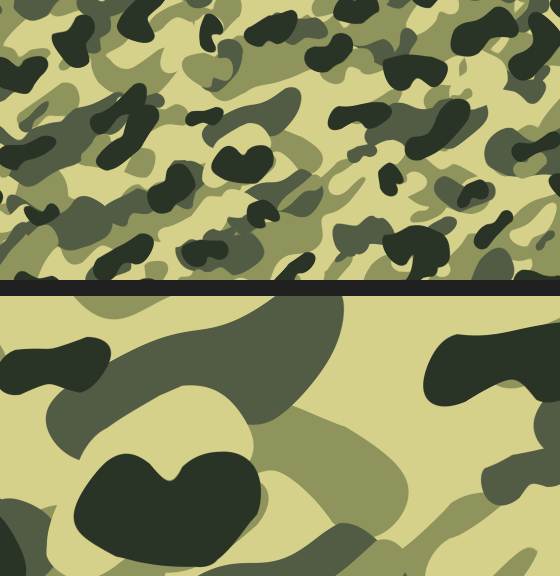
Top: the whole. Bottom: its middle third, enlarged.
A WebGL 1 fragment shader for this pattern:

```glsl
precision highp float;

// Woodland camouflage: flat layers of bent, two-lobed blobs over a pale ground.
// Each layer is a cellular field: one blob per jittered, slanted cell, melted
// into its neighbours by a smooth minimum and bent by layered sine warping.

uniform vec2 u_resolution;

const vec3 CREAM = vec3(0.84, 0.82, 0.54);
const vec3 OLIVE = vec3(0.56, 0.58, 0.36);
const vec3 MOSS  = vec3(0.32, 0.36, 0.27);
const vec3 DARK  = vec3(0.16, 0.20, 0.15);

const float TILT        = 0.48;  // main direction of the blobs, radians
const float TURN        = 0.60;  // random turn either side of it
const float BEND        = 0.75;  // largest bend of each blob arm
const float ARM         = 1.70;  // arm length in blob radii
const float BLOB_AREA   = 11.3;  // mean blob area in squared radii
const float CELL_ASPECT = 1.50;  // cell length over cell width
const float JITTER      = 0.60;  // share of the cell a centre may roam
const float MELT        = 0.15;  // softness of joins in blob radii
const float EDGE        = 0.75;  // half width of smoothed edges in pixels

vec4 hash4(vec2 p) {
  vec4 n = vec4(dot(p, vec2(127.1, 311.7)), dot(p, vec2(269.5, 183.3)),
                dot(p, vec2(419.2, 371.9)), dot(p, vec2(97.3, 157.7)));
  return fract(sin(n) * 43758.545);
}

mat2 rotation(float a) {
  float c = cos(a), s = sin(a);
  return mat2(c, s, -s, c);
}

// Layered sines that turn straight outlines into flowing ones
vec2 warp(vec2 p, float seed) {
  vec2 phase = seed * vec2(1.7, 2.9);
  p += 0.026 * sin(10.0 * p.yx + phase);
  p += 0.012 * sin(21.0 * p.yx + 4.0 * p + phase.yx);
  p += 0.005 * sin(43.0 * p.yx - 9.0 * p + phase);
  return p;
}

// Distance to a bent blob: two mirrored arms, narrow waist, unequal lobes
float blob(vec2 d, float radius, float bend, float skew) {
  float arm = ARM * radius;
  float lopsided = 1.0 + 0.25 * skew * clamp(d.x / arm, -1.0, 1.0);
  d.x = sqrt(d.x * d.x + 0.1 * radius * radius);
  vec2 axis = vec2(cos(bend), sin(bend));
  float t = clamp(dot(d, axis) / arm, 0.0, 1.0);
  return length(d - axis * arm * t) - radius * lopsided * (0.75 + 0.5 * t);
}

// Signed distance to one layer; density is blob area per unit of canvas
float blobField(vec2 p, float radius, float density, float seed) {
  p = warp(p, seed) * rotation(TILT) + seed * vec2(3.71, 1.93);
  float width = radius * sqrt(BLOB_AREA / (density * CELL_ASPECT));
  vec2 cell = width * vec2(CELL_ASPECT, 1.0);
  vec2 home = floor(p / cell);
  float melt = MELT * radius;
  float sum = 0.0;
  for (int j = -1; j <= 1; j++) {
    for (int i = -1; i <= 1; i++) {
      vec2 id = home + vec2(float(i), float(j));
      vec4 place = hash4(id + seed * 17.0);
      vec4 form = hash4(id + seed * 17.0 + 53.0) * 2.0 - 1.0;
      vec2 centre = (id + 0.5 + JITTER * (place.xy - 0.5)) * cell;
      vec2 d = (p - centre) * rotation(TURN * form.x);
      float size = radius * mix(0.5, 1.45, place.z);
      sum += exp(-blob(d, size, BEND * form.y, form.z) / melt);
    }
  }
  return -melt * log(max(sum, 1e-30));
}

// Paints one flat layer over the colour below
vec3 paint(vec3 below, vec3 ink, vec2 p, float radius, float density, float seed) {
  float edge = EDGE / u_resolution.y;
  float d = blobField(p, radius, density, seed);
  return mix(ink, below, smoothstep(-edge, edge, d));
}

void main() {
  vec2 p = gl_FragCoord.xy / u_resolution.y;

  // Broad patches
  vec3 color = paint(CREAM, OLIVE, p, 0.060, 0.54, 1.0);
  color = paint(color, MOSS, p, 0.054, 0.26, 2.0);

  // Fingers and small accents
  color = paint(color, CREAM, p, 0.040, 0.16, 3.0);
  color = paint(color, OLIVE, p, 0.029, 0.08, 4.0);
  color = paint(color, MOSS, p, 0.028, 0.07, 5.0);

  // Dark blobs on top
  color = paint(color, DARK, p, 0.034, 0.18, 6.0);

  gl_FragColor = vec4(color, 1.0);
}
```
